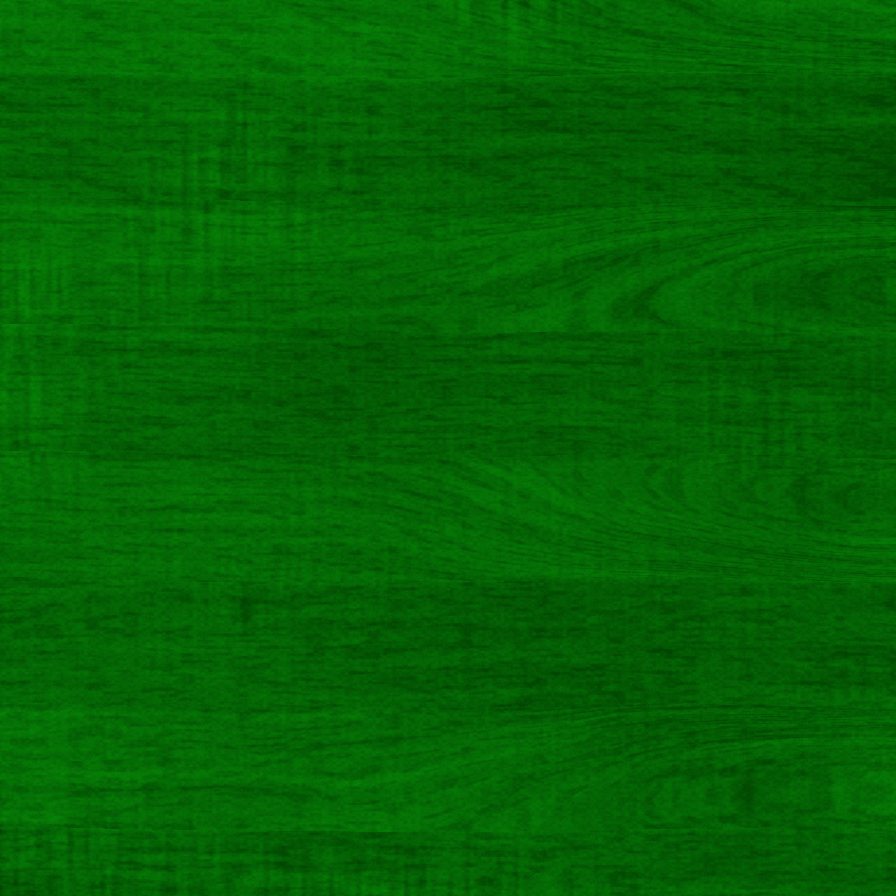
Give the GLSL for this texture, as a three.js fragment shader.

```glsl
// Green stained timber: wide horizontal boards with alternating tones.
// Stretched value noise gives growth rings, pores and speckle along a bent
// grain coordinate; patches of vertical noise add the saw marks.

varying vec2 vUv;

float hash(vec2 p) {
  return fract(sin(dot(p, vec2(127.1, 311.7))) * 43758.5453);
}

float noise(vec2 p) {
  vec2 i = floor(p);
  vec2 f = fract(p);
  f = f * f * (3.0 - 2.0 * f);
  return mix(mix(hash(i), hash(i + vec2(1.0, 0.0)), f.x),
             mix(hash(i + vec2(0.0, 1.0)), hash(i + 1.0), f.x), f.y);
}

float fbm(vec2 p) {
  float sum = 0.0;
  float amp = 0.5;
  for (int i = 0; i < 4; i++) {
    sum += amp * noise(p);
    p = p * 2.03 + 17.3;
    amp *= 0.5;
  }
  return sum / 0.9375;
}

// Odd boards are lighter than even ones, each with a small offset
float boardTone(float row) {
  return 0.034 * (mod(row, 2.0) - 0.5) + 0.016 * (hash(vec2(row, 4.7)) - 0.5);
}

void main() {
  vec2 p = vUv;

  // Boards, with slightly wavering joints
  float across = p.y * 7.1 + 0.5 + 0.10 * (noise(vec2(p.x * 4.0, p.y * 3.0)) - 0.5);
  float row = floor(across);
  float inBoard = fract(across);
  float tone = mix(boardTone(row), boardTone(row + 1.0), smoothstep(0.93, 1.0, inBoard));

  // Grain runs along x, wavers gently and sweeps into arcs toward the right
  float lean = mod(row, 4.0) < 2.0 ? -1.0 : 1.0;
  float sweep = smoothstep(0.35, 1.0, p.x) * mod(row, 2.0);
  float grain = p.y + 0.035 * fbm(vec2(p.x * 3.0, p.y * 6.0 + row * 13.0))
              + lean * 0.13 * sweep * (0.35 + inBoard * (1.0 - inBoard) * 3.0)
              + row * 3.7;

  // Growth rings: narrow everywhere, broad bands where the grain sweeps
  float rings = noise(vec2(p.x * 5.0, grain * 105.0)) - 0.5;
  float bands = noise(vec2(p.x * 7.0, grain * 58.0 + 31.0)) - 0.5;
  float figure = smoothstep(0.35, 0.65, noise(p * vec2(3.0, 7.0) + 8.0));

  // Short dark pores and fine speckle
  float pores = smoothstep(0.45, 0.82, noise(vec2(p.x * 48.0, grain * 235.0)));
  float speckle = noise(p * vec2(230.0, 330.0)) - 0.5;
  float grit = hash(floor(p * 512.0)) - 0.5;

  // Vertical saw marks, strongest in scattered patches
  float patches = smoothstep(0.48, 0.78, noise(p * vec2(3.5, 6.0) + 21.0));
  float saw = noise(vec2(p.x * 165.0, p.y * 16.0 + row * 5.0)) - 0.5;

  // Broad stain, lighter at the left
  float stain = 0.075 * (fbm(p * vec2(3.0, 5.0) + 40.0) - 0.5) + 0.040 * (0.5 - p.x);

  float green = 0.400 + tone + stain;
  green += rings * 0.075 + bands * (0.025 + 0.07 * figure * sweep);
  green -= pores * 0.050;
  green += speckle * 0.065 + grit * 0.030;
  green += saw * (0.022 + 0.075 * patches);

  // Thin shadow along each joint
  green -= 0.018 * smoothstep(0.04, 0.0, abs(inBoard - 0.96));

  float light = clamp((green - 0.27) / 0.24, 0.0, 1.0);
  gl_FragColor = vec4(mix(vec3(0.006, 0.27, 0.006), vec3(0.024, 0.51, 0.024), light), 1.0);
}
```
